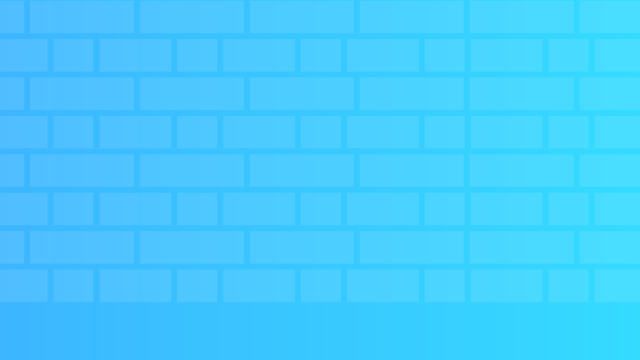
Give the GLSL for this background, as a WebGL 2 fragment shader.

```glsl
#version 300 es
precision highp float;

uniform vec2 u_resolution;
out vec4 outColor;

const vec3 SKY_LEFT = vec3(0.238, 0.713, 1.0);
const vec3 SKY_RIGHT = vec3(0.205, 0.858, 1.0);
const float BRICK_OPACITY = 0.1;

// Wall layout, in canvas heights
const float WALL_BOTTOM = 0.1609;
const float ROW_PITCH = 0.1067;
const float BRICK_HEIGHT = 0.0903;

// Signed distance to the span [start, start + size], repeated every period
float repeatedSpan(float x, float start, float size, float period) {
    float center = start + 0.5 * size;
    float local = (fract((x - center) / period + 0.5) - 0.5) * period;
    return abs(local) - 0.5 * size;
}

// Row of equal long bricks
float longRow(float x) {
    return repeatedSpan(x, 0.0833, 0.2890, 0.3053);
}

// Row alternating medium and short bricks
float mixedRow(float x) {
    float medium = repeatedSpan(x, 0.2766, 0.1991, 0.3438);
    float small = repeatedSpan(x, 0.4923, 0.1111, 0.3438);
    return min(medium, small);
}

float brickWall(vec2 p) {
    float y = p.y - WALL_BOTTOM;
    float row = floor(y / ROW_PITCH);
    float across = mod(row, 2.0) < 0.5 ? mixedRow(p.x) : longRow(p.x);
    float upward = repeatedSpan(y, 0.0, BRICK_HEIGHT, ROW_PITCH);
    float belowWall = -y;
    return max(max(across, upward), belowWall);
}

// Antialiased coverage of a signed distance
float coverage(float dist, float pixel) {
    return clamp(0.5 - dist / pixel, 0.0, 1.0);
}

void main() {
    vec2 uv = gl_FragCoord.xy / u_resolution;
    vec2 p = gl_FragCoord.xy / u_resolution.y;
    float pixel = 1.0 / u_resolution.y;

    // Horizontal gradient under translucent white bricks
    vec3 color = mix(SKY_LEFT, SKY_RIGHT, uv.x);
    float brick = coverage(brickWall(p), pixel);
    color = mix(color, vec3(1.0), BRICK_OPACITY * brick);

    outColor = vec4(color, 1.0);
}
```
